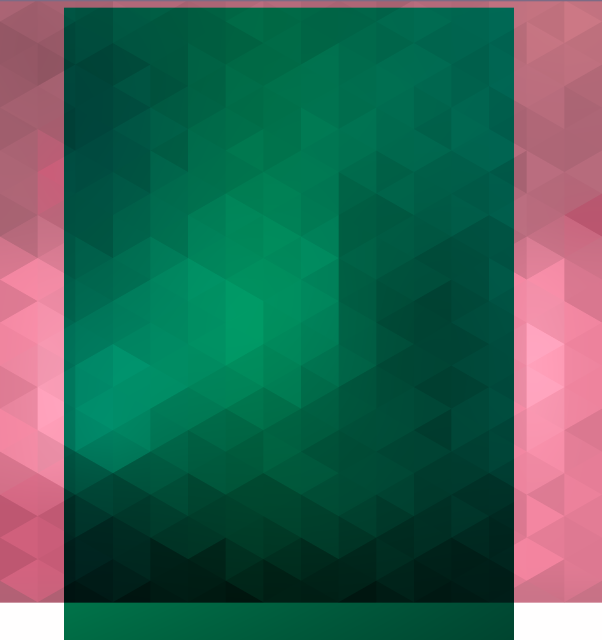
Give the GLSL for this background, as a Shadertoy shader.

```glsl
#define GRID vec2(16.0, 14.88)
#define MOSAIC_ROWS 14.01
#define PANEL_LEFT 1.705
#define PANEL_RIGHT 13.665
#define PANEL_TOP 0.175
#define FACET_FLATNESS 0.78
#define GREEN_JITTER 0.045
#define PINK_JITTER 0.24
#define SAMPLES 3

const vec3 MUTED_ROSE = vec3(0.69, 0.405, 0.47);
const vec3 PINK = vec3(0.90, 0.49, 0.59);
const vec3 LIGHT_PINK = vec3(1.00, 0.63, 0.73);
const vec3 CRIMSON = vec3(0.77, 0.34, 0.45);

float hash(vec2 p) {
    p = fract(p * vec2(0.1731, 0.2467));
    p += dot(p, p.yx + 31.32);
    return fract((p.x + p.y) * p.x * 17.0);
}

float glow(vec2 p, vec2 center, vec2 radius) {
    vec2 d = (p - center) / radius;
    return exp(-dot(d, d));
}

// Centroid of the triangle that holds p; neighbouring columns are half a row apart
vec2 triangleCenter(vec2 p) {
    float column = floor(p.x);
    float across = p.x - column;
    float offset = 0.5 - 0.5 * mod(column, 2.0);
    float rising = floor(p.y - offset + 0.5 * across);
    float falling = floor(p.y - offset - 0.5 * across);
    float side = rising == falling ? 1.0 / 3.0 : 2.0 / 3.0;
    return vec2(column + side, offset + 0.5 * (rising + falling + 1.0));
}

// Green panel: a vertical fade with broad lights and shadows
vec3 greenFacet(vec2 p, float noise) {
    float g = 0.40 - 0.01 * p.y - 0.17 * smoothstep(9.0, 14.0, p.y);
    g += 0.26 * glow(p, vec2(6.6, 7.2), vec2(2.9, 3.0));
    g += 0.20 * glow(p, vec2(2.9, 9.0), vec2(2.3, 1.9));
    g += 0.11 * glow(p, vec2(2.7, 10.2), vec2(1.1, 0.7));
    g += 0.06 * glow(p, vec2(8.5, 2.8), vec2(3.5, 1.8));
    g += 0.08 * glow(p, vec2(8.0, 12.0), vec2(3.8, 1.6));
    g -= 0.12 * glow(p, vec2(1.8, 2.2), vec2(3.0, 3.0));
    g -= 0.075 * glow(p, vec2(11.4, 8.0), vec2(1.7, 2.5));
    // Upright crease right of the main light
    g += 0.045 * sign(9.0 - p.x) * glow(p, vec2(9.0, 5.8), vec2(1.2, 2.0));
    g += GREEN_JITTER * (noise - 0.5);
    float blueRatio = 0.65 + 0.025 * abs(p.x - 7.0);
    blueRatio += 0.10 * glow(p, vec2(2.5, 3.0), vec2(1.8, 2.0));
    blueRatio += 0.12 * glow(p, vec2(2.0, 13.2), vec2(2.0, 1.2));
    return g * vec3(0.0, 1.0, blueRatio);
}

// Pink margins: muted above, bright in the middle
vec3 pinkFacet(vec2 p, float noise) {
    bool leftSide = p.x < 8.0;
    float body = smoothstep(5.0, 6.7, p.y);
    vec3 color = mix(MUTED_ROSE, PINK, body);
    float light = glow(p, vec2(1.5, 9.1), vec2(0.85, 2.4))
                + glow(p, vec2(14.3, 8.6), vec2(0.8, 2.1));
    color = mix(color, LIGHT_PINK, min(light, 1.0));
    float crimson = glow(p, vec2(1.5, 4.1), vec2(0.5, 0.9))
                  + glow(p, vec2(15.7, 5.1), vec2(0.9, 0.5));
    if (leftSide) crimson += smoothstep(10.6, 12.0, p.y);
    color = mix(color, CRIMSON, 0.85 * min(crimson, 1.0));
    color = mix(color, MUTED_ROSE, 0.7 * smoothstep(13.3, 14.0, p.y));
    // Shaded top left corner, warmer top right
    color *= 1.0 - 0.14 * glow(p, vec2(1.0, 1.2), vec2(1.4, 1.8));
    color += 0.08 * glow(p, vec2(15.0, 0.4), vec2(2.0, 1.5)) * vec3(1.0, 0.6, 0.4);
    return color * (1.0 + PINK_JITTER * 0.5 * (noise - 0.5));
}

vec3 background(vec2 p) {
    bool inPanel = p.x > PANEL_LEFT && p.x < PANEL_RIGHT && p.y > PANEL_TOP;

    // Plain strip below the mosaic
    if (p.y > MOSAIC_ROWS) {
        float across = (p.x - PANEL_LEFT) / (PANEL_RIGHT - PANEL_LEFT);
        vec3 strip = mix(vec3(0.0, 0.44, 0.28), vec3(0.0, 0.28, 0.195), across);
        return inPanel ? strip * (1.03 - 0.08 * (p.y - MOSAIC_ROWS)) : vec3(1.0, 0.995, 0.995);
    }
    // Thin line along the top
    if (p.y < 0.03) return vec3(0.49, 0.42, 0.52);

    vec2 center = triangleCenter(p);
    float noise = hash(floor(center * 6.0 + 0.5));
    vec2 shade = mix(p, center, FACET_FLATNESS);
    return inPanel ? greenFacet(shade, noise) : pinkFacet(shade, noise);
}

void mainImage(out vec4 fragColor, in vec2 fragCoord) {
    // Average a few points per pixel for smooth edges
    vec3 sum = vec3(0.0);
    for (int j = 0; j < SAMPLES; j++) {
        for (int i = 0; i < SAMPLES; i++) {
            vec2 jitter = (vec2(i, j) + 0.5) / float(SAMPLES) - 0.5;
            vec2 uv = (fragCoord + jitter) / iResolution.xy;
            sum += background(vec2(uv.x, 1.0 - uv.y) * GRID);
        }
    }
    fragColor = vec4(clamp(sum / float(SAMPLES * SAMPLES), 0.0, 1.0), 1.0);
}
```
